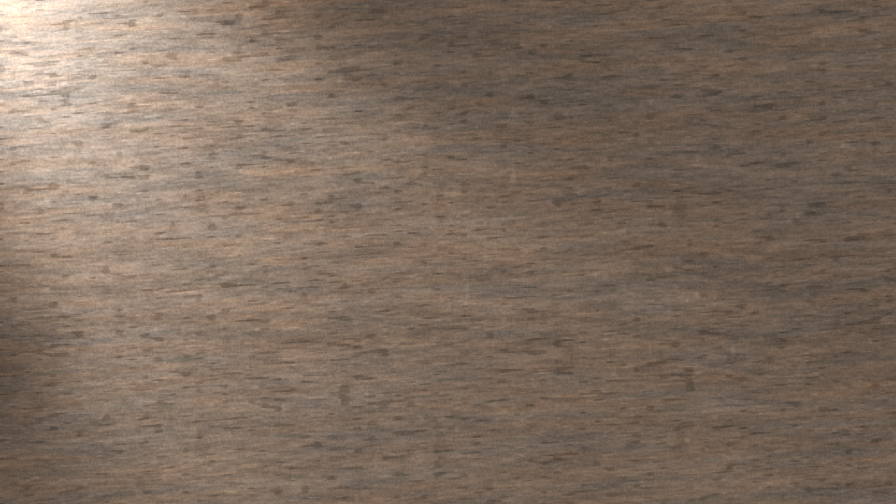
Give the GLSL for this texture, as a Shadertoy shader.

```glsl
float hash(vec2 p) {
    vec3 q = fract(vec3(p.xyx) * 0.1031);
    q += dot(q, q.yzx + 33.33);
    return fract((q.x + q.y) * q.z);
}

// Value noise whose lattice wraps after the given number of cells
float noise(vec2 p, vec2 period) {
    vec2 cell = floor(p), f = fract(p);
    f = f * f * (3.0 - 2.0 * f);
    vec2 a = mod(cell, period), b = mod(cell + 1.0, period);
    return mix(mix(hash(a), hash(vec2(b.x, a.y)), f.x),
               mix(hash(vec2(a.x, b.y)), hash(b), f.x), f.y);
}

// Diagonal beam from the upper left, bounded by two soft shadows
float lighting(vec2 p) {
    float upper = dot(p - vec2(0.58, 1.0), vec2(0.53, 0.85));
    float left = dot(p - vec2(0.0, 0.58), vec2(0.93, 0.37));
    float reach = length((p - vec2(0.0, 1.0)) * vec2(1.0, 0.85));
    float beam = 1.0 - smoothstep(-0.20, 0.12, upper);
    beam *= smoothstep(-0.20, 0.15, left);
    float glow = 0.44 * exp(-1.9 * reach) + 0.10 * exp(-reach * reach);
    float ambient = 0.385 + 0.02 * smoothstep(0.7, 1.5, p.x);
    ambient -= 0.05 * (1.0 - smoothstep(0.0, 0.22, length(p - vec2(0.0, 0.30))));
    return ambient + beam * glow + 0.12 * exp(-14.0 * reach * reach);
}

// Broad veneer bands, repeated across the panel
float veneer(vec2 tile) {
    tile.y += 0.025 * sin(6.2832 * tile.x) + 0.03 * noise(tile * 4.0, vec2(4.0));
    float bands = noise(tile * vec2(2.0, 14.0), vec2(2.0, 14.0)) - 0.5;
    bands += 0.8 * (noise(tile * vec2(4.0, 38.0) + 7.0, vec2(4.0, 38.0)) - 0.5);
    return bands;
}

// Small dark figure in each repeat
float knot(vec2 tile) {
    vec2 d = fract(tile) - vec2(0.84, 0.24);
    d.x += 0.03 * (noise(tile * 22.0, vec2(22.0)) - 0.5);
    return 1.0 - smoothstep(0.5, 1.1, length(d / vec2(0.035, 0.09)));
}

void mainImage(out vec4 fragColor, in vec2 fragCoord) {
    vec2 p = fragCoord / iResolution.y;
    vec2 tile = p / 0.475;
    float bands = veneer(tile);

    // Slightly rising fibres with gentle waviness
    vec2 fibre = p;
    fibre.y -= 0.055 * p.x + 0.012 * noise(p * vec2(4.0, 9.0), vec2(64.0));
    float strands = noise(fibre * vec2(24.0, 190.0) + 31.0, vec2(512.0)) - 0.5;
    float hairs = noise(fibre * vec2(65.0, 270.0) + 83.0, vec2(512.0)) - 0.5;
    float grit = noise(p * 280.0 + 17.0, vec2(640.0)) - 0.5;
    float pores = smoothstep(0.72, 0.93, noise(fibre * vec2(38.0, 165.0) + 131.0, vec2(512.0)));
    float flecks = smoothstep(0.80, 0.97, noise(fibre * vec2(55.0, 210.0) + 211.0, vec2(512.0)));

    float relief = 1.0 + 0.10 * bands + 0.15 * strands + 0.13 * hairs + 0.12 * grit;
    relief += 0.10 * flecks - 0.16 * pores - 0.07 * knot(tile);
    float light = lighting(p) * relief;

    // Warm brown in shade, pale cream in light
    vec3 wood = light * mix(vec3(1.0, 0.85, 0.73), vec3(1.0, 0.905, 0.825),
                            smoothstep(0.36, 0.88, light));

    // Alternating russet and grey fibres
    float warmth = noise(fibre * vec2(7.0, 65.0) + 57.0, vec2(512.0)) - 0.5;
    warmth += 0.6 * strands + 0.4 * bands;
    wood *= 1.0 + warmth * vec3(0.04, -0.025, -0.09);
    fragColor = vec4(clamp(wood, 0.0, 1.0), 1.0);
}
```
